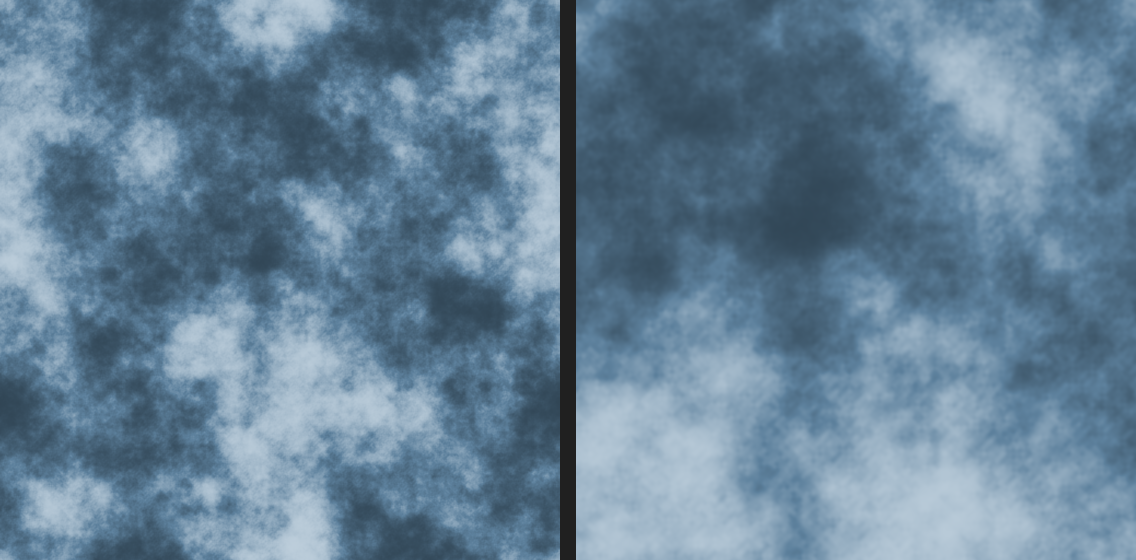
Left: the whole. Right: its middle third, enlarged.
Give the GLSL for this texture, as a Shadertoy shader.

```glsl
// Mottled slate-blue clouds with fine grain, as a seamless tile.
// Octaves of wrapped value noise alternate between a diagonal and an upright
// lattice; the normalised sum runs through a soft curve into a colour ramp.

#define BASE_CELLS 4.0
#define OCTAVES 7
#define GAIN 0.67
#define CONTRAST 0.62
#define SHADOW vec3(0.185, 0.265, 0.325)
#define MIDTONE vec3(0.365, 0.505, 0.615)
#define HIGHLIGHT vec3(0.75, 0.815, 0.865)

// Standard deviations of a uniform hash and of smoothly interpolated noise
const float HASH_SPREAD = 0.2887;
const float NOISE_SPREAD = 0.2145;

float hash(vec2 cell, float seed) {
    return fract(sin(dot(cell + seed, vec2(127.1, 311.7))) * 43758.5453);
}

// Value noise that repeats after a whole number of cells
float wrappedNoise(vec2 p, float cells, float seed) {
    vec2 cell = floor(p);
    vec2 f = p - cell;
    vec2 blend = f * f * (3.0 - 2.0 * f);
    vec2 low = mod(cell, cells);
    vec2 high = mod(cell + 1.0, cells);
    float bottom = mix(hash(low, seed), hash(vec2(high.x, low.y), seed), blend.x);
    float top = mix(hash(vec2(low.x, high.y), seed), hash(high, seed), blend.x);
    return mix(bottom, top, blend.y);
}

// Mean and spread of the few hash values behind the broadest octave
vec2 latticeStats(float cells, float seed) {
    float sum = 0.0, squares = 0.0;
    for (float y = 0.0; y < cells; y++) {
        for (float x = 0.0; x < cells; x++) {
            float value = hash(vec2(x, y), seed);
            sum += value;
            squares += value * value;
        }
    }
    float count = cells * cells;
    float mean = sum / count;
    return vec2(mean, sqrt(max(squares / count - mean * mean, 0.001)));
}

// Fractal sum with zero mean and unit spread
float cloudField(vec2 uv) {
    vec2 diagonal = vec2(uv.x + uv.y, uv.y - uv.x);
    float sum = 0.0, variance = 0.0;
    float amplitude = 1.0, frequency = BASE_CELLS;
    for (int i = 0; i < OCTAVES; i++) {
        bool slanted = i % 2 == 0;
        float cells = slanted ? frequency : floor(frequency * sqrt(2.0) + 0.5);
        float seed = 3.0 + 17.0 * float(i);
        vec2 p = (slanted ? diagonal : uv) * cells;
        vec2 stats = i == 0 ? latticeStats(cells, seed) : vec2(0.5, HASH_SPREAD);
        float noise = (wrappedNoise(p, cells, seed) - stats.x) * HASH_SPREAD / stats.y;
        sum += amplitude * noise;
        variance += amplitude * amplitude;
        amplitude *= GAIN;
        frequency *= 2.0;
    }
    return sum / (NOISE_SPREAD * sqrt(variance));
}

void mainImage(out vec4 fragColor, in vec2 fragCoord) {
    vec2 uv = fragCoord / iResolution.xy;

    // Soft curve keeps grain strong in the midtones and calm at both ends
    float tone = tanh(CONTRAST * cloudField(uv));
    vec3 color = mix(MIDTONE, tone < 0.0 ? SHADOW : HIGHLIGHT, abs(tone));
    fragColor = vec4(color, 1.0);
}
```
